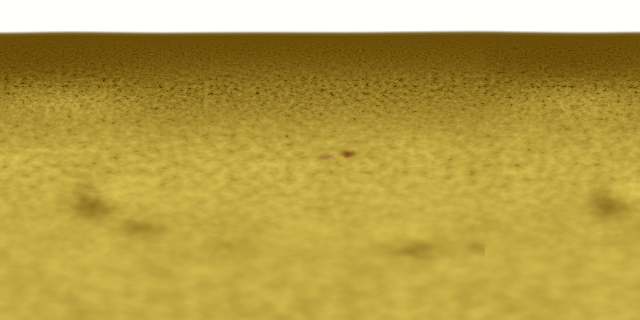
Write a Shadertoy shader that draws this texture.

```glsl
// Shallow-focus view across a crumbly golden surface under a white sky.

vec2 hashGradient(vec2 cell) {
    vec3 h = fract(cell.xyx * vec3(0.1031, 0.1030, 0.0973));
    h += dot(h, h.yzx + 33.33);
    float angle = 6.2832 * fract((h.x + h.y) * h.z);
    return vec2(cos(angle), sin(angle));
}

// Gradient noise, roughly -0.7 to 0.7
float gradientNoise(vec2 p) {
    vec2 i = floor(p), f = p - i;
    vec2 u = f * f * f * (f * (f * 6.0 - 15.0) + 10.0);
    float a = dot(hashGradient(i), f);
    float b = dot(hashGradient(i + vec2(1, 0)), f - vec2(1, 0));
    float c = dot(hashGradient(i + vec2(0, 1)), f - vec2(0, 1));
    float d = dot(hashGradient(i + vec2(1, 1)), f - vec2(1, 1));
    return mix(mix(a, b, u.x), mix(c, d, u.x), u.y);
}

// Crumbs at one scale: broad lumps, plus fine grain where in focus
float crumbs(vec2 p, float focus) {
    float sum = 0.0, weight = 1.0;
    for (int i = 0; i < 4; i++) {
        sum += weight * gradientNoise(p);
        p = mat2(1.7, 0.5, -0.7, 2.0) * p + 17.3;
        weight *= mix(0.38, 0.72, focus);
    }
    return sum;
}

// Crumb size shrinks with distance by blending neighbouring scales
float receding(vec2 p, float depth, float focus) {
    float level = log2(1.0 / (depth + 0.07)) + 1.0;
    float base = floor(level);
    vec2 q = p * vec2(7.0, 11.0) * exp2(base);
    float near = crumbs(q + base * 7.1, focus);
    float far = crumbs(q * 2.0 + (base + 1.0) * 7.1, focus);
    return mix(near, far, smoothstep(0.0, 1.0, level - base));
}

float blob(vec2 p, vec2 center, vec2 radius) {
    vec2 q = (p - center) / radius;
    return exp(-dot(q, q));
}

void mainImage(out vec4 fragColor, in vec2 fragCoord) {
    vec2 p = fragCoord / iResolution.y;
    float horizon = 0.897 + 0.004 * gradientNoise(vec2(p.x * 3.0, 4.5));
    float depth = max(horizon - p.y, 0.0);
    float focus = exp(-pow((depth - 0.2) / 0.23, 2.0));

    // Large forms recur across the width
    vec2 wrapped = vec2(mod(p.x + 0.1, 1.615) - 0.1, p.y);
    vec2 warped = wrapped + 0.018 * vec2(gradientNoise(p * 17.0), gradientNoise(p * 19.0 + 8.0));

    // Overall shading, darkening toward the horizon
    float tone = mix(-0.12, 1.0, smoothstep(0.0, 0.43, depth));
    tone -= 0.1 * blob(wrapped, vec2(0.12, 0.79), vec2(0.3, 0.06));
    tone += 0.3 * blob(warped, vec2(0.2, 0.68), vec2(0.2, 0.055));
    tone += 0.08 * blob(p, vec2(1.0, 0.74), vec2(0.5, 0.06));

    // Crumb relief, with sharper pits in the focused band
    float relief = receding(p, depth, focus);
    float contrast = mix(0.24, 0.38, focus) * smoothstep(-0.05, 0.16, depth);
    tone += contrast * relief;
    tone -= 0.5 * focus * smoothstep(0.35, 0.9, -relief);
    tone += 0.13 * gradientNoise(p * vec2(5.0, 9.0) + 3.0) * smoothstep(0.1, 0.4, depth);

    // Soft hollows in the foreground
    float hollow = 0.55 * blob(warped, vec2(0.29, 0.35), vec2(0.065, 0.035));
    hollow += 0.25 * blob(warped, vec2(0.26, 0.40), vec2(0.035, 0.05));
    hollow += 0.40 * blob(warped, vec2(0.44, 0.285), vec2(0.065, 0.025));
    hollow += 0.24 * blob(warped, vec2(0.72, 0.235), vec2(0.10, 0.022));
    hollow += 0.50 * blob(warped, vec2(1.29, 0.215), vec2(0.075, 0.025));
    hollow += 0.30 * blob(warped, vec2(1.49, 0.222), vec2(0.06, 0.022));
    tone -= hollow;
    tone += 0.16 * blob(warped, vec2(1.25, 0.285), vec2(0.11, 0.03));
    tone += 0.14 * blob(warped, vec2(0.38, 0.41), vec2(0.09, 0.035));

    // Short cracks along the lit ridge
    float crack = sin(wrapped.x * 75.0 + gradientNoise(p * 30.0) * 4.0);
    tone -= 0.28 * smoothstep(0.2, 1.0, crack)
          * blob(warped, vec2(0.21, 0.665 + 0.1 * (wrapped.x - 0.21)), vec2(0.13, 0.009));

    vec3 color = mix(vec3(0.45, 0.34, 0.06), vec3(0.77, 0.67, 0.27), clamp(tone, -0.3, 1.3));

    // Two reddish flecks
    vec2 fleck = p + 0.006 * gradientNoise(p * 60.0);
    color = mix(color, vec3(0.46, 0.23, 0.08), 0.85 * blob(fleck, vec2(1.088, 0.519), vec2(0.022, 0.010)));
    color = mix(color, vec3(0.56, 0.38, 0.20), 0.65 * blob(fleck, vec2(1.020, 0.509), vec2(0.026, 0.009)));

    // Hazy rim and white sky
    float rim = smoothstep(0.012, 0.0, depth);
    color = mix(color, vec3(0.52, 0.45, 0.28), 0.6 * rim);
    float sky = smoothstep(-0.004, 0.008, p.y - horizon);
    fragColor = vec4(mix(color, vec3(1.0, 1.0, 0.99), sky), 1.0);
}
```
